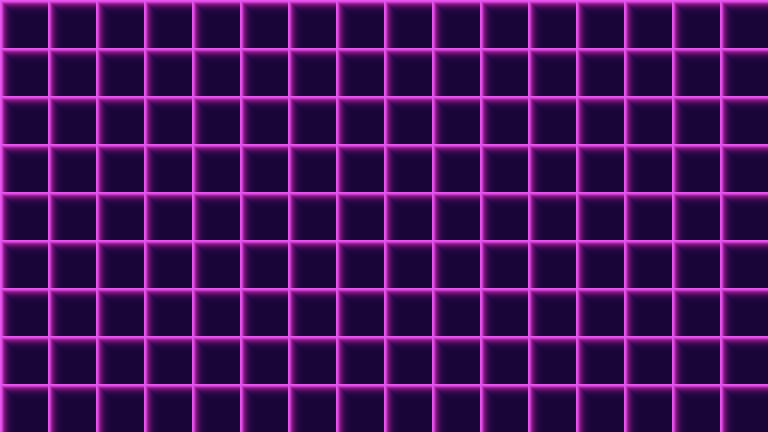
Reproduce this pattern procedurally as a WebGL 1 fragment shader.

```glsl
precision highp float;

uniform vec2 u_resolution;

// Lengths are in cells: the canvas is 16 cells wide and 9 high.
const float CELLS_ACROSS = 16.0;
const float CORE_WIDTH = 0.0579;
const float CORE_FALLOFF = 3.0;
const float CORE_STRENGTH = 0.663;
const float GLOW_WIDTH = 0.1141;
const float GLOW_FALLOFF = 1.55;

const vec3 BACKGROUND = vec3(0.097, 0.02, 0.217);
const vec3 GLOW_COLOUR = vec3(0.90, 0.16, 0.82);
const vec3 CORE_COLOUR = vec3(0.92, 0.42, 1.00);

// Light that fades with distance from the cell edge
float fade(float d, float width, float falloff) {
  return exp(-pow(d / width, falloff));
}

// Glow and core strength of the line along one cell edge;
// it shines only into the cell, and its back is cut off cleanly
vec2 edgeLight(float position, float pixel) {
  float side = fract(position + 0.5) - 0.5;
  float d = max(side, 0.0001);
  float coverage = clamp(side / pixel + 0.5, 0.0, 1.0);
  float glow = fade(d, GLOW_WIDTH, GLOW_FALLOFF);
  float core = CORE_STRENGTH * fade(d, CORE_WIDTH, CORE_FALLOFF);
  return coverage * vec2(glow, core);
}

void main() {
  // Cell coordinates, measured from the top left corner
  float pixel = CELLS_ACROSS / u_resolution.x;
  vec2 cell = vec2(gl_FragCoord.x, u_resolution.y - gl_FragCoord.y) * pixel;

  // The stronger of the left and top edges lights the cell
  vec2 light = max(edgeLight(cell.x, pixel), edgeLight(cell.y, pixel));

  vec3 colour = mix(BACKGROUND, GLOW_COLOUR, light.x);
  colour = mix(colour, CORE_COLOUR, light.y);

  gl_FragColor = vec4(colour, 1.0);
}
```
